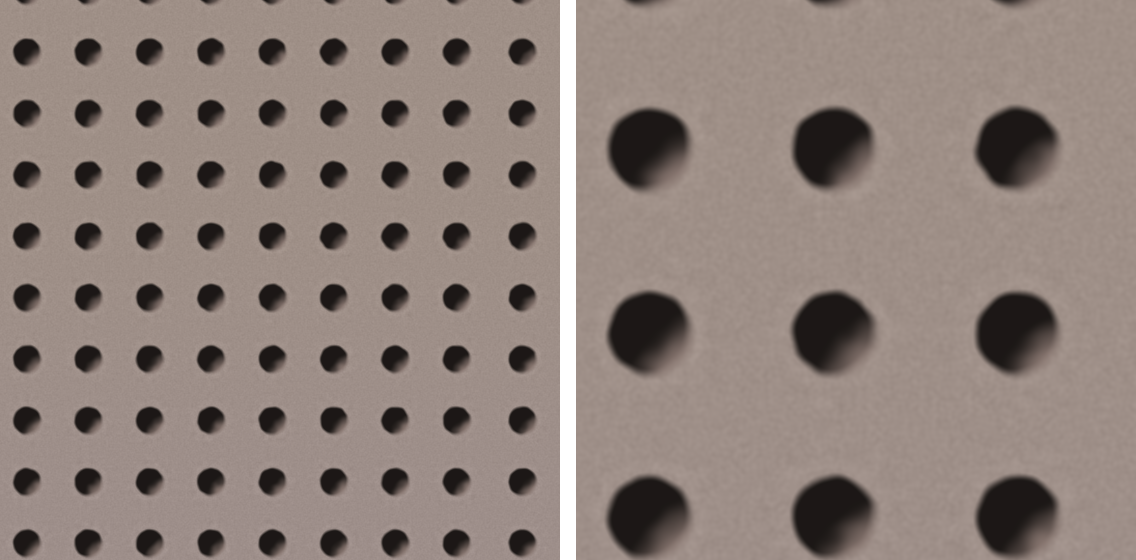
Left, the full canvas; right, a detail of the centre.
Give the GLSL for this pattern, as a Shadertoy shader.

```glsl
// Perforated warm grey sheet: a square grid of round holes, dark inside with a
// soft lit wall at the lower right. Each hole is a distance field bent by
// gradient noise; the sheet carries fine grain and faint mottling.

#define PITCH 0.1096
#define FIRST_HOLE vec2(0.0482, 0.0300)
#define RADIUS 0.0243
#define LAST_COLUMN_SHIFT 0.0080
#define EDGE_BLUR 0.0030
#define OUTLINE_WEAR 0.075
#define GRAIN 0.030
#define MOTTLE 0.022
#define SHEET_TOP vec3(0.622, 0.562, 0.528)
#define SHEET_BOTTOM vec3(0.617, 0.558, 0.540)
#define HOLE_DARK vec3(0.108, 0.092, 0.085)
#define HOLE_LIT vec3(0.530, 0.460, 0.435)

vec2 hashGradient(vec2 cell) {
    vec3 h = fract(cell.xyx * vec3(0.1031, 0.1030, 0.0973));
    h += dot(h, h.yzx + 33.33);
    return 2.0 * fract((h.xx + h.yz) * h.zy) - 1.0;
}

float gradientNoise(vec2 p) {
    vec2 i = floor(p), f = fract(p);
    vec2 u = f * f * f * (f * (f * 6.0 - 15.0) + 10.0);
    vec2 e = vec2(0.0, 1.0);
    float a = dot(hashGradient(i), f);
    float b = dot(hashGradient(i + e.yx), f - e.yx);
    float c = dot(hashGradient(i + e.xy), f - e.xy);
    float d = dot(hashGradient(i + e.yy), f - e.yy);
    return mix(mix(a, b, u.x), mix(c, d, u.x), u.y);
}

// Position relative to the nearest hole, in hole radii; also gives its index
vec2 holeSpace(vec2 uv, out vec2 id) {
    id = floor((uv - FIRST_HOLE) / PITCH + 0.5);
    vec2 centre = FIRST_HOLE + id * PITCH;
    centre.x += LAST_COLUMN_SHIFT * step(7.5, id.x);
    return (uv - centre) / RADIUS;
}

vec3 sheetColour(vec2 uv, float dist) {
    vec3 colour = mix(SHEET_BOTTOM, SHEET_TOP, smoothstep(0.0, 0.7, uv.y));
    float halo = smoothstep(1.0, 1.3, dist) * (1.0 - smoothstep(1.5, 2.3, dist));
    float mottle = gradientNoise(uv * 95.0 + 17.0) * (0.4 + halo);
    float grain = gradientNoise(uv * 290.0) + 0.5 * gradientNoise(uv * 170.0 + 41.0);
    float rim = 0.012 * exp(-pow((dist - 1.25) * 6.0, 2.0));
    return colour + MOTTLE * mottle + GRAIN * grain + rim;
}

// Shadowed bore, brightening toward the lower right wall
vec3 holeColour(vec2 q, vec2 id) {
    vec2 seed = id * vec2(7.3, 3.7) + 60.0;
    float wobble = gradientNoise(q * 1.6 + seed);
    float toLight = dot(q, normalize(vec2(1.0, -0.95)));
    float across = dot(q, normalize(vec2(0.95, 1.0)));
    float lit = smoothstep(0.02, 1.05, toLight + 0.22 * wobble - 0.22 * across * across);
    return mix(HOLE_DARK, HOLE_LIT, lit);
}

void mainImage(out vec4 fragColor, in vec2 fragCoord) {
    vec2 uv = fragCoord / iResolution.y;
    vec2 id;
    vec2 q = holeSpace(uv, id);
    float dist = length(q);

    // Slightly irregular outline, varying mostly by column
    vec2 seed = id * vec2(5.1, 2.3) + 30.0;
    float outline = 1.0 + OUTLINE_WEAR * gradientNoise(q * 1.8 + seed);

    // Softer edge on the lit side
    float softness = 1.0 + 0.7 * smoothstep(0.0, 1.0, dot(q, vec2(0.7, -0.7)));
    float blur = max(EDGE_BLUR * softness, 1.0 / iResolution.y) / RADIUS;
    float hole = 1.0 - smoothstep(-blur, blur, dist - outline);

    vec3 colour = mix(sheetColour(uv, dist), holeColour(q, id), hole);
    fragColor = vec4(clamp(colour, 0.0, 1.0), 1.0);
}
```
